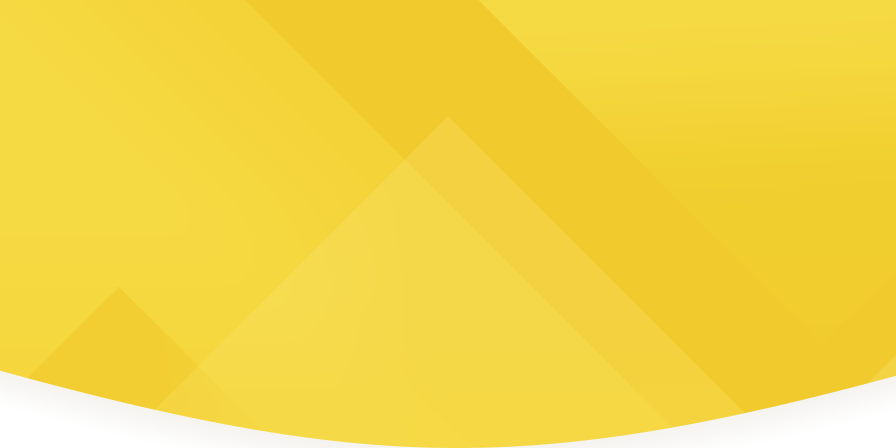
A WebGL 1 fragment shader for this background:

```glsl
precision highp float;
// Golden backdrop of overlapping diagonal panels above a curved white foot.
uniform vec2 u_resolution;

// Colours
const vec3 SUN = vec3(0.965, 0.855, 0.265);
const vec3 GOLD = vec3(0.957, 0.828, 0.222);
const vec3 AMBER = vec3(0.945, 0.796, 0.180);
const vec3 PANEL_LOW = vec3(0.943, 0.808, 0.182);
const vec3 GLAZE = vec3(1.0, 0.98, 0.75);
const vec3 PAPER = vec3(1.0);
const vec3 SHADOW = vec3(0.962, 0.958, 0.945);

// Layout, in canvas heights
const float BAND_LEFT = 1.547;     // x + y along the band's left edge
const float BAND_RIGHT = 2.068;    // x + y along the band's right edge
const float PANEL_FOOT = 1.604;    // x - y along the panel's lower edge
const float CORNER_EDGE = 1.792;   // x - y along the corner glaze
const vec2 PEAK = vec2(1.0, 0.740);
const vec2 SMALL_PEAK = vec2(0.266, 0.360);
const float CURVE_CENTER = 1.021;
const float CURVE_ROUND = 0.297;
const float CURVE_SLOPE = 0.127;
const float SHADOW_DEPTH = 0.085;
const float DIAGONAL = 0.70711;

// Antialiased coverage of a signed distance, positive inside
float cover(float d) {
  return clamp(0.5 + d * u_resolution.y, 0.0, 1.0);
}

// Right-angled peak opening downward
float peak(vec2 p, vec2 apex) {
  return (apex.y - p.y - abs(p.x - apex.x)) * DIAGONAL;
}

// Signed distance above the hyperbolic lower rim
float rim(vec2 p) {
  float dx = p.x - CURVE_CENTER;
  float root = sqrt(CURVE_ROUND * CURVE_ROUND + CURVE_SLOPE * dx * dx);
  float slope = CURVE_SLOPE * dx / root;
  return (p.y - root + CURVE_ROUND) / sqrt(1.0 + slope * slope);
}

void main() {
  vec2 p = gl_FragCoord.xy / u_resolution.y;
  float rising = p.x + p.y;
  float falling = p.x - p.y;

  // Base wash, warmest midway to the band
  float warmth = smoothstep(0.85, 1.5, rising) + 0.6 * smoothstep(0.6, 0.1, p.y);
  vec3 color = mix(SUN, GOLD, min(warmth, 1.0));

  // Wide amber band
  color = mix(color, AMBER, cover((rising - BAND_LEFT) * DIAGONAL));

  // Upper right panel, fading downward
  float panelFade = smoothstep(0.54, 1.02, p.y + 0.04 * (2.0 - p.x));
  vec3 panel = mix(PANEL_LOW, SUN, panelFade);
  panel = mix(AMBER, panel, smoothstep(0.05, 0.5, p.y));
  float panelEdge = min(rising - BAND_RIGHT, PANEL_FOOT - falling);
  color = mix(color, panel, cover(panelEdge * DIAGONAL));

  // Small dark peak
  float smallFade = mix(0.35, 0.75, smoothstep(0.6, 0.3, p.x));
  color = mix(color, AMBER, smallFade * cover(peak(p, SMALL_PEAK)));

  // Large glazed peak, blending into gold at the foot
  float large = cover(peak(p, PEAK));
  color = mix(color, GLAZE, large * mix(0.08, 0.13, smoothstep(0.0, 0.4, p.y)));
  color = mix(color, SUN, large * 0.45 * smoothstep(0.35, 0.0, p.y));

  // Corner glaze
  color = mix(color, GLAZE, 0.15 * cover((falling - CORNER_EDGE) * DIAGONAL));

  // White foot with a soft shadow under the rim
  float above = rim(p);
  vec3 foot = mix(SHADOW, PAPER, smoothstep(0.0, SHADOW_DEPTH, -above));
  gl_FragColor = vec4(mix(foot, color, cover(above)), 1.0);
}
```
